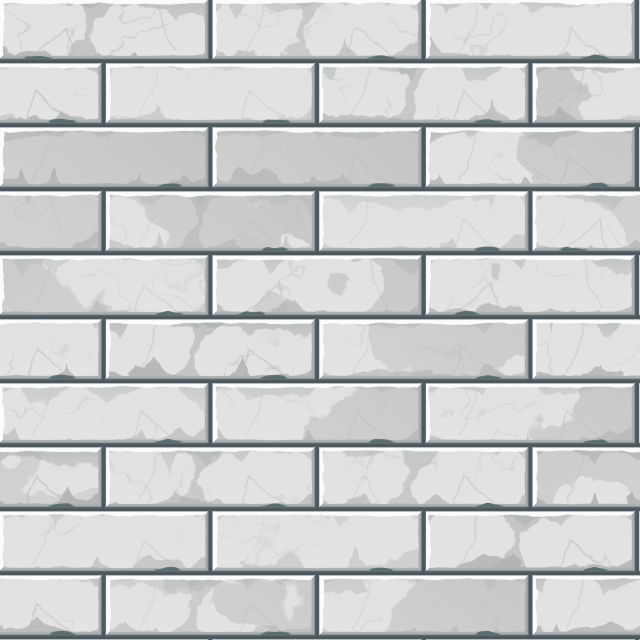
Give the GLSL for this texture, as a WebGL 1 fragment shader.

```glsl
precision highp float;

uniform vec2 u_resolution;

// Layout: lengths below are in brick heights
const vec2 BRICKS = vec2(3.0, 10.0);
const vec2 OFFSET = vec2(0.0137, 0.043);
const float BRICK_W = 3.3333;
const float JOINT_HALF = 0.035;
const float HIGHLIGHT_W = 0.062;
const float SHADE_W = 0.050;
const float CRACK_HALF = 0.011;
const float STAIN_REACH = 0.42;
const float WARP = 0.26;
const vec2 CHIP_CENTER = vec2(2.68, 0.965);
const vec2 CHIP_RADIUS = vec2(0.20, 0.055);

// Share of bricks
const float DARK_SHARE = 0.15;
const float PATCH_SHARE = 0.36;
const float DRIP_SHARE = 0.36;
const float TENT_SHARE = 0.85;
const float MIRROR_SHARE = 0.2;

const vec3 FACE = vec3(0.885);
const vec3 PATCH = vec3(0.80);
const vec3 STAIN = vec3(0.68, 0.69, 0.69);
const vec3 CRACK = vec3(0.73);
const vec3 HIGHLIGHT = vec3(0.985);
const vec3 JOINT = vec3(0.30, 0.35, 0.37);
const vec3 JOINT_EDGE = vec3(0.44, 0.48, 0.49);
const vec3 CHIP = vec3(0.36, 0.43, 0.44);

float hash(vec2 p) {
  vec3 q = fract(p.xyx * 0.1031);
  q += dot(q, q.yzx + 33.33);
  return fract((q.x + q.y) * q.z);
}

float noise(vec2 p) {
  vec2 i = floor(p), f = fract(p);
  f *= f * (3.0 - 2.0 * f);
  return mix(mix(hash(i), hash(i + vec2(1.0, 0.0)), f.x),
             mix(hash(i + vec2(0.0, 1.0)), hash(i + 1.0), f.x), f.y);
}

float fbm(vec2 p) {
  float sum = 0.0, amp = 0.57;
  for (int i = 0; i < 3; i++) {
    sum += amp * noise(p);
    p = p * 2.03 + 17.3;
    amp *= 0.5;
  }
  return sum;
}

float segment(vec2 p, vec2 a, vec2 b) {
  vec2 d = b - a;
  return length(p - a - d * clamp(dot(p - a, d) / dot(d, d), 0.0, 1.0));
}

// Coverage of the region where d is below zero
float fill(float d, float aa) {
  return 1.0 - smoothstep(-aa, aa, d);
}

// Peaked stain depth along a horizontal edge, negative where it is clean
float stainReach(float x, vec2 seed) {
  float ridge = 1.0 - abs(2.0 * noise(vec2(x * 1.6, 0.5) + seed) - 1.0);
  float corner = 0.12 * smoothstep(0.35, 0.0, min(x, BRICK_W - x));
  return STAIN_REACH * pow(ridge, 6.0) * noise(vec2(x, 9.5) + seed) + corner - 0.04;
}

vec3 brickFace(vec2 p, vec2 m, vec2 id, vec2 seed, float px) {
  vec2 w = p + WARP * (vec2(fbm(p * 4.0 + seed), fbm(p * 4.0 + seed + 50.0)) - 0.5);
  float wear = mix(0.4, 1.0, hash(id + 5.0));
  float aa = 0.005 + px * 0.8;

  // Tone of the whole brick and a broad patch over one end
  vec3 col = FACE + 0.012 * (p.y - 0.5);
  float dark = step(hash(id + 3.0), DARK_SHARE);
  col -= (FACE - PATCH) * dark * mix(0.9, 1.3, p.x / BRICK_W);
  float end = hash(id + 11.0) < 0.5 ? p.x : BRICK_W - p.x;
  float field = fbm(w * 0.9 + seed + 20.0) + 0.45 * (end / BRICK_W - 0.5);
  float patched = (1.0 - dark) * step(hash(id + 7.0), PATCH_SHARE) * mix(0.9, 1.25, hash(id + 9.0));
  col -= (FACE - PATCH) * patched * mix(0.7, 1.0, end / BRICK_W) * fill(0.52 - field, aa * 0.7);

  // Drip running from top to bottom with a narrow waist
  float waist = w.y - 0.52;
  float drip = abs(w.x - 1.45 + 0.3 * waist) - 0.04 - 1.2 * waist * waist;
  float hasDrip = step(hash(id + 17.0), DRIP_SHARE);
  col = mix(col, STAIN, hasDrip * mix(0.3, 0.6, wear) * fill(drip, aa));

  // Stains hanging from the top and rising from the bottom
  float top = fill(w.y - 0.09 - stainReach(p.x, seed + 70.0), aa);
  float bottom = fill(0.92 - w.y - stainReach(p.x, seed + 110.0), aa);
  col = mix(col, STAIN, wear * max(top * mix(0.8, 0.35, min(p.y * 2.0, 1.0)), bottom * 0.9));

  // Wandering veins
  float vein = abs(fbm(w * 1.3 + seed + 90.0) - 0.5);
  float veinArea = smoothstep(0.45, 0.65, noise(p * 0.9 + seed + 130.0));
  col = mix(col, CRACK, 0.55 * wear * veinArea * fill(vein - 0.008, 0.004 + px * 0.6));

  // Peaked crack above the chip, and a crack running down from the top
  vec2 c = m + 0.45 * (w - p);
  float tent = min(segment(c, vec2(2.15, 0.88), vec2(2.27, 0.48)),
                   min(segment(c, vec2(2.27, 0.48), vec2(2.52, 0.70)),
                       segment(c, vec2(2.52, 0.70), vec2(2.82, 0.93))));
  float fall = min(segment(c, vec2(0.84, 0.08), vec2(0.76, 0.48)),
                   segment(c, vec2(0.76, 0.48), vec2(0.55, 0.85)));
  float hasTent = step(hash(id + 13.0), TENT_SHARE);
  col = mix(col, CRACK, 0.7 * wear * hasTent * fill(tent - CRACK_HALF, px));
  return mix(col, CRACK, 0.5 * wear * fill(fall - CRACK_HALF, px));
}

void main() {
  vec2 uv = gl_FragCoord.xy / u_resolution;
  float px = BRICKS.y / u_resolution.y;

  // Running bond, rows counted from the top
  vec2 q = vec2(uv.x, 1.0 - uv.y) * BRICKS + OFFSET;
  q.x += 0.5 * mod(floor(q.y), 2.0);
  vec2 id = mod(floor(q), BRICKS);
  vec2 seed = id * vec2(19.0, 37.0);
  vec2 p = fract(q) * vec2(BRICK_W, 1.0);
  vec2 m = p;
  if (hash(id + 1.0) < MIRROR_SHARE) m.x = BRICK_W - p.x;

  vec3 col = brickFace(p, m, id, seed, px);

  // Bevel: ragged light on top and left, shade on right and bottom
  float lit = min(p.x, p.y) - JOINT_HALF;
  float shaded = min(BRICK_W - p.x, 1.0 - p.y) - JOINT_HALF;
  float ragged = 0.45 + 1.1 * fbm(p * vec2(3.0, 6.0) + seed);
  vec3 shade = mix(JOINT_EDGE, STAIN, smoothstep(-0.01, SHADE_W * 0.5, shaded));
  float lightSide = fill(lit - shaded, px * 0.7);
  col = mix(col, shade, (1.0 - lightSide) * fill(shaded - SHADE_W * mix(1.0, ragged, 0.4), px * 0.7));
  col = mix(col, HIGHLIGHT, lightSide * fill(lit - HIGHLIGHT_W * ragged, px * 0.7));

  // Chip broken out of the lower edge
  float chip = length((m - CHIP_CENTER) / CHIP_RADIUS) - 0.7 - 0.6 * noise(p * 9.0 + seed);
  col = mix(col, CHIP, fill(chip * CHIP_RADIUS.y, px * 0.7));

  // Joint with a dark core
  float edge = min(lit, shaded);
  vec3 joint = mix(JOINT, JOINT_EDGE, smoothstep(-0.016, 0.0, edge));
  col = mix(col, joint, fill(edge, px * 0.7));

  gl_FragColor = vec4(col, 1.0);
}
```
